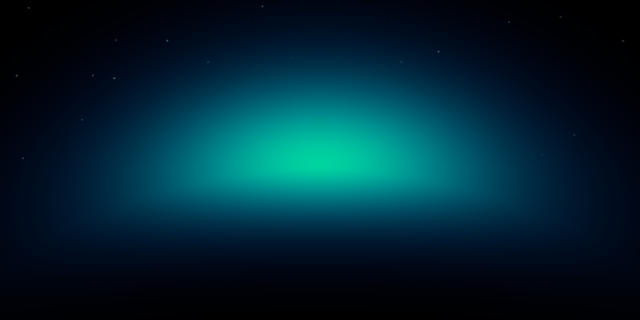
Write a Shadertoy shader that draws this background.

```glsl
#define GLOW_CENTER vec2(0.0, 0.49)
#define GLOW_WIDTH_SCALE 0.48
#define GLOW_FALLOFF 12.5
#define GLOW_PEAK 0.83
#define HORIZON_TOP 0.47
#define HORIZON_RADIUS 1.7
#define HORIZON_SOFTNESS 0.008
#define STAR_CELLS 9.0
#define STAR_DENSITY 0.28
#define STAR_RADIUS 0.0055

vec2 hash2(vec2 cell) {
    vec3 h = fract(cell.xyx * vec3(0.1031, 0.1030, 0.0973));
    h += dot(h, h.yzx + 33.33);
    return fract((h.xx + h.yz) * h.zy);
}

// How far the circular horizon has dropped at a given offset from its top
float horizonDrop(float x) {
    float r = HORIZON_RADIUS;
    return r - sqrt(max(r * r - x * x, 0.0));
}

// Wide elliptical light, bent along the horizon and dimmed beneath it
float atmosphere(vec2 p) {
    float drop = horizonDrop(p.x);
    vec2 q = p - GLOW_CENTER;
    q = vec2(q.x * GLOW_WIDTH_SCALE, q.y + 0.5 * drop);
    float light = GLOW_PEAK * exp(-GLOW_FALLOFF * pow(length(q), 1.8));

    float below = HORIZON_TOP - drop - p.y;
    float depth = 0.5 * (below + sqrt(below * below + HORIZON_SOFTNESS * HORIZON_SOFTNESS));
    return light * exp(-depth * (3.0 + 9.0 * depth));
}

// Navy through teal to emerald
vec3 glowColor(float light) {
    float blue = sqrt(light) * (0.55 + 0.75 * light - 0.7 * light * light);
    return vec3(0.0, light, blue * light / (light + 0.004));
}

// One possible soft star in each grid cell
float stars(vec2 p) {
    vec2 cell = floor(p * STAR_CELLS);
    vec2 place = 0.1 + 0.8 * hash2(cell);
    vec2 traits = hash2(cell + 47.0);
    float dist = length(fract(p * STAR_CELLS) - place) / STAR_CELLS;
    float dotShape = 1.0 - smoothstep(0.0, STAR_RADIUS, dist);
    return dotShape * step(traits.x, STAR_DENSITY) * mix(0.12, 0.4, traits.y);
}

void mainImage(out vec4 fragColor, in vec2 fragCoord) {
    vec2 p = fragCoord / iResolution.y;
    p.x -= 0.5 * iResolution.x / iResolution.y;

    float light = atmosphere(p);
    vec3 color = glowColor(light);

    // Stars fade into the glow and toward the horizon
    float starFade = smoothstep(0.4, 0.5, p.y) * (1.0 - smoothstep(0.04, 0.22, light));
    color += vec3(0.6, 0.85, 0.9) * stars(p) * starFade;

    fragColor = vec4(color, 1.0);
}
```
